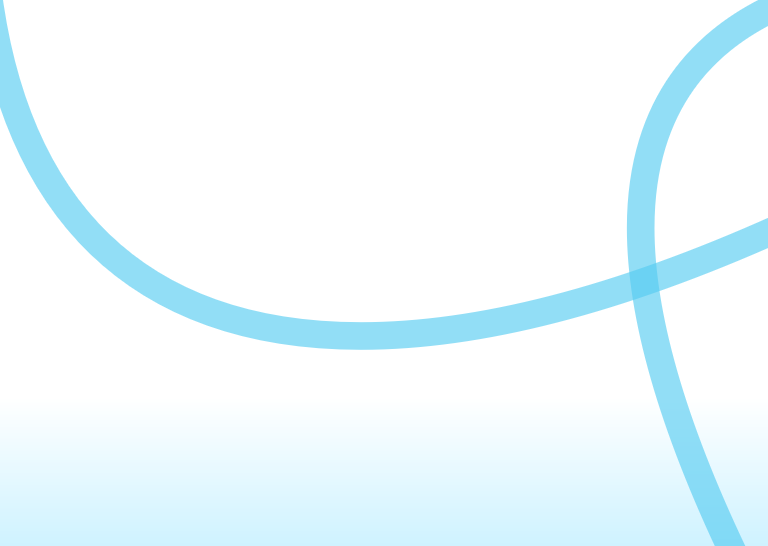
Reproduce this background procedurally as a Shadertoy shader.

```glsl
// Two translucent sky-blue ribbons crossing over white, with a pale blue glow along the bottom.

// Lengths are in canvas heights.
const float RIBBON_HALF_WIDTH = 0.0253;
const float RIBBON_OPACITY = 0.64;
const vec3 RIBBON_COLOR = vec3(0.333, 0.797, 0.945);
const vec3 PAPER_COLOR = vec3(1.0);
const vec3 GLOW_COLOR = vec3(0.81, 0.95, 1.0);
const float GLOW_HEIGHT = 0.272;

// Each ribbon has two arms leaving a turning point, so the joint stays smooth.
const vec2 SWOOP_TURN = vec2(0.6612, 0.3846);
const vec2 BEND_TURN = vec2(1.1734, 0.5824);

const int ARM_STEPS = 36;
const float ARM_END = 1.15; // runs past the last control point, off the canvas

vec2 cubicBezier(vec2 a, vec2 b, vec2 c, vec2 d, float t) {
    float s = 1.0 - t;
    return s * s * s * a + 3.0 * s * s * t * b + 3.0 * s * t * t * c + t * t * t * d;
}

float segmentDistance(vec2 p, vec2 a, vec2 b) {
    vec2 ap = p - a;
    vec2 ab = b - a;
    return length(ap - ab * clamp(dot(ap, ab) / dot(ab, ab), 0.0, 1.0));
}

// Distance to a curve, measured along short chords.
float armDistance(vec2 p, vec2 a, vec2 b, vec2 c, vec2 d) {
    float nearest = 1e3;
    vec2 previous = a;
    for (int i = 1; i <= ARM_STEPS; i++) {
        float t = ARM_END * float(i) / float(ARM_STEPS);
        vec2 current = cubicBezier(a, b, c, d, t);
        nearest = min(nearest, segmentDistance(p, previous, current));
        previous = current;
    }
    return nearest;
}

vec3 paintRibbon(vec3 base, float centerDistance, float pixel) {
    float coverage = clamp(0.5 + (RIBBON_HALF_WIDTH - centerDistance) / pixel, 0.0, 1.0);
    return mix(base, RIBBON_COLOR, RIBBON_OPACITY * coverage);
}

void mainImage(out vec4 fragColor, in vec2 fragCoord) {
    float pixel = 1.0 / iResolution.y;
    vec2 p = fragCoord * pixel;

    // Glow rising from the bottom edge
    float glow = clamp(1.0 - p.y / GLOW_HEIGHT, 0.0, 1.0);
    vec3 color = mix(PAPER_COLOR, GLOW_COLOR, glow);

    // Wide swoop from the upper left to the right edge
    float swoop = min(
        armDistance(p, SWOOP_TURN, vec2(0.2582, 0.3846), vec2(0.0348, 0.6099), vec2(-0.0201, 1.0)),
        armDistance(p, SWOOP_TURN, vec2(0.8723, 0.3846), vec2(1.1209, 0.4474), vec2(1.4066, 0.5733)));
    color = paintRibbon(color, swoop, pixel);

    // Tall bend on the right; the crossing darkens by blending
    float bend = min(
        armDistance(p, BEND_TURN, vec2(1.1734, 0.8114), vec2(1.2912, 0.9231), vec2(1.4066, 0.9808)),
        armDistance(p, BEND_TURN, vec2(1.1734, 0.4262), vec2(1.2280, 0.2321), vec2(1.3370, 0.0)));
    color = paintRibbon(color, bend, pixel);

    fragColor = vec4(color, 1.0);
}
```
